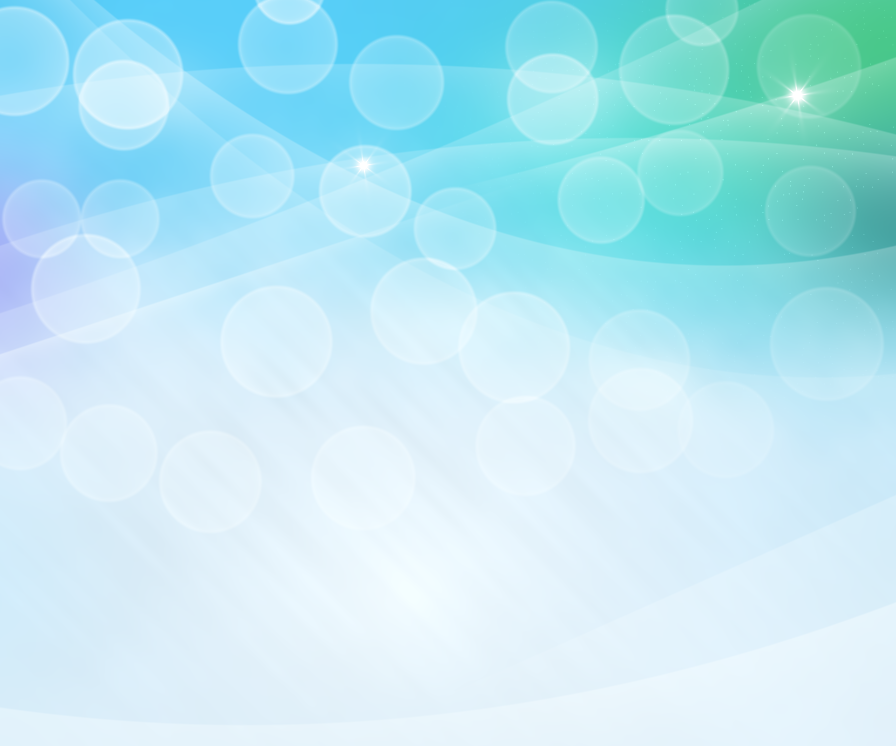
Write a WebGL 1 fragment shader that draws this background.

```glsl
precision highp float;
uniform vec2 u_resolution;

const vec3 SKY = vec3(0.34, 0.80, 0.97);
const vec3 MIST = vec3(0.865, 0.935, 0.98);
const vec3 AQUA = vec3(0.27, 0.90, 0.88);
const vec3 GREEN = vec3(0.27, 0.78, 0.51);
const vec3 DEEP_TEAL = vec3(0.19, 0.55, 0.54);
const vec3 VIOLET = vec3(0.62, 0.62, 0.95);
const vec3 LIGHT = vec3(0.96, 0.99, 1.0);

float hash(vec2 p) {
  vec3 q = fract(p.xyx * 0.1031);
  q += dot(q, q.yzx + 33.33);
  return fract((q.x + q.y) * q.z);
}

float noise(vec2 p) {
  vec2 i = floor(p), f = fract(p);
  f = f * f * (3.0 - 2.0 * f);
  return mix(mix(hash(i), hash(i + vec2(1, 0)), f.x),
             mix(hash(i + vec2(0, 1)), hash(i + vec2(1, 1)), f.x), f.y);
}

float fbm(vec2 p) {
  float sum = 0.0, gain = 0.5;
  for (int i = 0; i < 4; i++) {
    sum += gain * noise(p);
    p = p * 2.03 + 17.0;
    gain *= 0.5;
  }
  return sum;
}

float glow(vec2 p, vec2 centre, vec2 size) {
  vec2 d = (p - centre) / size;
  return exp(-dot(d, d));
}

// Distance below a parabola through the anchor
float below(vec2 p, vec2 anchor, float slope, float bend) {
  float x = p.x - anchor.x;
  float tilt = slope + 2.0 * bend * x;
  return (p.y - anchor.y - slope * x - bend * x * x) / sqrt(1.0 + tilt * tilt);
}

// Light with one crisp edge and a soft tail
float veil(float d, float width) {
  return smoothstep(-0.0015, 0.0015, d) * exp(-max(d, 0.0) / width);
}

float disc(vec2 p, vec2 centre, float radius) {
  float d = length(p - centre) - radius;
  float fill = smoothstep(0.002, -0.002, d);
  float rim = exp(-abs(d + 0.003) / 0.0025);
  return fill * (0.17 + 0.14 * rim + 0.06 * smoothstep(-radius, 0.0, d));
}

// Row of discs, swaying about an evenly stepped line
float discRow(vec2 p, int count, vec2 start, vec2 stride, vec2 sway, vec2 freq, vec2 peak, float radius) {
  float clear = 1.0;
  for (int i = 0; i < 8; i++) {
    if (i >= count) break;
    float n = float(i);
    vec2 centre = start + n * stride + sway * cos(freq * (n - peak));
    float pick = hash(vec2(n + 3.0, floor(start.y * 100.0)));
    float strength = mix(0.8, 1.2, pick) * mix(1.15, 0.5, smoothstep(0.6, 1.1, centre.x));
    clear *= 1.0 - strength * disc(p, centre, radius * (0.9 + 0.2 * pick));
  }
  return 1.0 - clear;
}

float sparkle(vec2 p, vec2 centre, float size) {
  vec2 d = p - centre;
  float r = length(d) / size;
  float rays = pow(abs(cos(4.0 * atan(d.y, d.x + 0.00001) + 0.6)), 16.0);
  return exp(-r * r * 18.0) + 0.7 * rays * exp(-r * 3.0) + 0.25 * exp(-r * 1.6);
}

float specks(vec2 p, float scale) {
  vec2 cell = floor(p * scale);
  vec2 spot = 0.25 + 0.5 * vec2(hash(cell), hash(cell + 41.0));
  float d = length(fract(p * scale) - spot);
  return smoothstep(0.15, 0.03, d) * step(0.8, hash(cell + 7.0));
}

vec3 backdrop(vec2 p) {
  float cloud = fbm(p * 5.0) - 0.47;
  float depth = p.y - 0.08 * smoothstep(0.4, 1.1, p.x) + 0.18 * cloud;
  vec3 c = mix(SKY, MIST, smoothstep(0.1, 0.57, depth));
  c = mix(c, AQUA, 0.75 * glow(p, vec2(0.9, 0.2), vec2(0.32, 0.19)));
  c = mix(c, GREEN, 0.95 * glow(p, vec2(1.2, 0.06), vec2(0.33, 0.24)));
  c = mix(c, DEEP_TEAL, 0.8 * glow(p, vec2(1.22, 0.29), vec2(0.15, 0.12)));
  c = mix(c, VIOLET, 0.8 * glow(p, vec2(-0.03, 0.35), vec2(0.13, 0.14)));
  c = mix(c, SKY, 0.13 * glow(p, vec2(1.25, 0.64), vec2(0.3, 0.2)));
  c = mix(c, SKY, 0.1 * glow(p, vec2(-0.05, 0.77), vec2(0.2, 0.2)));
  // Pale clouds
  c = mix(c, LIGHT, 0.35 * glow(p, vec2(0.18, 0.13), vec2(0.1, 0.06)));
  c = mix(c, LIGHT, 0.3 * glow(p, vec2(0.75, 0.13), vec2(0.09, 0.07)));
  c = mix(c, LIGHT, 0.35 * glow(p, vec2(0.6, 0.43), vec2(0.12, 0.05)));
  c = mix(c, LIGHT, 0.45 * glow(p, vec2(0.87, 0.52), vec2(0.07, 0.05)));
  c = mix(c, LIGHT, 0.65 * glow(p, vec2(0.54, 0.79), vec2(0.25, 0.2)));
  c = mix(c, LIGHT, 0.4 * glow(p, vec2(0.54, 0.79), vec2(0.05)));
  return c + 0.04 * cloud;
}

float ribbons(vec2 p) {
  float left = smoothstep(0.75, 0.2, p.x), right = smoothstep(0.55, 0.85, p.x);
  float light = 0.22 * veil(below(p, vec2(0.78, 0.102), 0.109, 0.183), 0.06);
  light += 0.2 * veil(below(p, vec2(0.85, 0.185), 0.0, 0.2), 0.05);
  light += 0.25 * veil(below(p, vec2(0.97, 0.356), 0.0, -0.5), 0.055);
  light += 0.14 * veil(below(p, vec2(1.1, 0.506), 0.0, -0.5), 0.05);
  light += 0.2 * veil(below(p, vec2(0.0, 0.42), -0.33, -0.08), 0.05);
  light += 0.4 * left * veil(below(p, vec2(0.0, 0.475), -0.33, 0.0), 0.02);
  light += 0.25 * right * veil(below(p, vec2(0.62, 0.25), -0.24, -0.1), 0.045);
  light += 0.28 * right * veil(below(p, vec2(1.2, 0.664), -0.445, 0.0), 0.25);
  return light + 0.4 * veil(below(p, vec2(0.33, 0.972), 0.0, -0.217), 0.2);
}

void main() {
  vec2 p = vec2(gl_FragCoord.x, u_resolution.y - gl_FragCoord.y) / u_resolution.y;
  vec3 c = mix(backdrop(p), LIGHT, min(ribbons(p), 0.7));
  // Bokeh
  float bokeh = discRow(p, 7, vec2(0.008, 0.084), vec2(0.18, 0.0), vec2(0.018, 0.027), vec2(2.7, 2.6), vec2(2.0, 3.05), 0.068);
  bokeh += discRow(p, 8, vec2(0.031, 0.269), vec2(0.15, 0.0), vec2(0.025, 0.038), vec2(2.5, 1.75), vec2(0.0, 0.5), 0.059);
  bokeh += discRow(p, 6, vec2(0.152, 0.412), vec2(0.1875, 0.015), vec2(0.05, 0.031), vec2(1.5, 2.5), vec2(1.6, 1.0), 0.07);
  bokeh += discRow(p, 7, vec2(-0.012, 0.606), vec2(0.169, 0.0), vec2(0.044), vec2(1.35, 1.1), vec2(4.3, 2.4), 0.066);
  bokeh += discRow(p, 2, vec2(0.166, 0.141), vec2(0.575, -0.008), vec2(0.0), vec2(0.0), vec2(0.0), 0.058);
  bokeh += discRow(p, 2, vec2(0.388, -0.015), vec2(0.553, 0.028), vec2(0.0), vec2(0.0), vec2(0.0), 0.046);
  c = mix(c, LIGHT, min(bokeh, 0.75));
  // Brushed streaks, dust and sparkles
  float brush = noise(vec2(p.x - p.y, (p.x + p.y) * 0.1) * 55.0) - 0.5;
  c += 0.025 * brush * glow(p, vec2(0.5, 0.6), vec2(0.55, 0.3));
  c += 0.1 * specks(p, 110.0) * glow(p, vec2(1.1, 0.2), vec2(0.3, 0.2));
  float shine = sparkle(p, vec2(0.4875, 0.222), 0.04) + sparkle(p, vec2(1.069, 0.128), 0.05);
  c = mix(c, vec3(1.0), min(shine, 1.0));
  gl_FragColor = vec4(clamp(c, 0.0, 1.0), 1.0);
}
```
